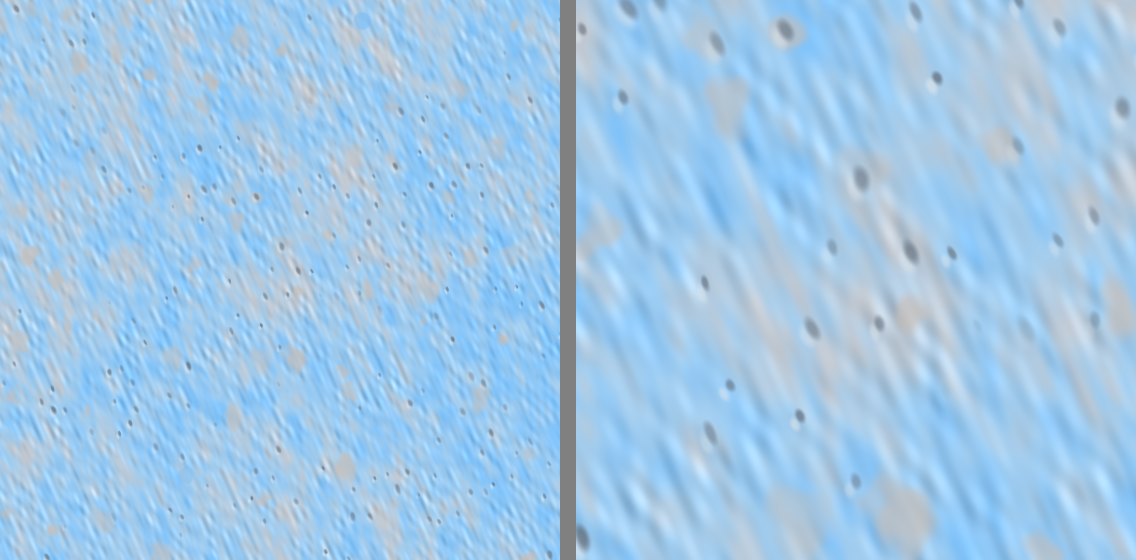
Left, the full canvas; right, a detail of the centre.
Give the GLSL for this texture, as a Shadertoy shader.

```glsl
// Weathered sky-blue paint with slanted grain, beige worn patches and small dark chips.

const vec3 DEEP_BLUE  = vec3(0.51, 0.765, 0.975);
const vec3 SKY_BLUE   = vec3(0.635, 0.80, 0.93);
const vec3 PALE_GREY  = vec3(0.755, 0.785, 0.82);
const vec3 DISC_BLUE  = vec3(0.46, 0.73, 0.96);
const vec3 WORN_BEIGE = vec3(0.78, 0.745, 0.72);
const vec3 CHIP_DARK  = vec3(0.38, 0.42, 0.47);
const vec3 CHIP_LIGHT = vec3(0.88, 0.91, 0.93);
const float GRAIN_LEAN = 0.42;

float hash(vec2 p) {
    return fract(sin(dot(p, vec2(127.1, 311.7))) * 43758.5453);
}

// Smooth value noise in 0..1
float noise(vec2 p) {
    vec2 cell = floor(p);
    vec2 f = fract(p);
    f = f * f * (3.0 - 2.0 * f);
    float low  = mix(hash(cell), hash(cell + vec2(1.0, 0.0)), f.x);
    float high = mix(hash(cell + vec2(0.0, 1.0)), hash(cell + vec2(1.0, 1.0)), f.x);
    return mix(low, high, f.y);
}

float centredNoise(vec2 p, float seed) {
    return noise(p + seed) - 0.5;
}

// x runs across the grain, y along it
vec2 toGrain(vec2 p, float lean) {
    float c = cos(lean), s = sin(lean);
    return vec2(c * p.x + s * p.y, c * p.y - s * p.x);
}

// Soft spots of random size and strength, one candidate per grid cell
float scatter(vec2 p, float cells, float chance, float radius, float soft, float seed) {
    vec2 g = p * cells;
    vec2 home = floor(g);
    float mask = 0.0;
    for (int j = -1; j <= 1; j++) {
        for (int i = -1; i <= 1; i++) {
            vec2 id = home + vec2(float(i), float(j));
            vec2 key = id + seed;
            vec2 centre = id + 0.15 + 0.7 * vec2(hash(key + 3.1), hash(key + 7.7));
            float size = radius * mix(0.45, 1.0, hash(key + 11.3));
            float d = length(g - centre) / cells;
            float spot = 1.0 - smoothstep(size * (1.0 - soft), size * (1.0 + soft), d);
            float strength = mix(0.45, 1.0, hash(key + 17.9));
            mask = max(mask, spot * strength * step(hash(key), chance));
        }
    }
    return mask;
}

vec3 paintColour(float tone) {
    vec3 cool = mix(DEEP_BLUE, SKY_BLUE, clamp(tone * 2.0, 0.0, 1.0));
    return mix(cool, PALE_GREY, clamp(tone * 2.0 - 1.0, 0.0, 1.0));
}

// Blue to grey balance, from broad drifts down to fine streaks
float paintTone(vec2 uv, vec2 q) {
    float tone = 0.43 - 0.14 * (uv.y - 0.5) - 0.10 * (uv.x - 0.5);
    tone += 0.40 * centredNoise(q * vec2(6.0, 4.0), 4.0);
    tone += 0.50 * centredNoise(q * vec2(26.0, 13.0), 19.0);
    tone += 0.58 * centredNoise(q * vec2(58.0, 25.0), 37.0);
    tone += 0.46 * centredNoise(q * vec2(115.0, 46.0), 53.0);
    return tone;
}

// Raised grain lit from one side
float grainRelief(vec2 q) {
    vec2 scale = vec2(125.0, 48.0);
    vec2 shift = vec2(0.004, 0.002);
    float slope = noise(q * scale + 71.0) - noise((q + shift) * scale + 71.0);
    return slope * mix(0.4, 1.5, noise(q * 22.0 + 83.0));
}

void mainImage(out vec4 fragColor, in vec2 fragCoord) {
    vec2 uv = fragCoord / iResolution.y;
    vec2 q = toGrain(uv, GRAIN_LEAN);
    vec2 wobble = vec2(centredNoise(uv * 60.0, 5.0), centredNoise(uv * 60.0, 41.0));

    // Streaked paint
    vec3 colour = paintColour(paintTone(uv, q));
    colour += 0.15 * grainRelief(q);

    // Beige worn patches, slightly tall
    vec2 patchPos = toGrain(uv, 0.15) * vec2(1.0, 0.7) + 0.014 * wobble;
    float worn = scatter(patchPos, 13.0, 0.42, 0.017, 0.45, 23.0);
    colour = mix(colour, WORN_BEIGE, 0.75 * worn);

    // A few bare blue discs
    float disc = scatter(uv + 0.006 * wobble, 5.0, 0.16, 0.021, 0.2, 61.0);
    colour = mix(colour, DISC_BLUE, 0.75 * disc);

    // Dark chips with a bright lip, gathered in loose clusters
    vec2 chipPos = q * vec2(1.0, 0.55) + 0.003 * wobble;
    float cluster = smoothstep(0.25, 0.6, noise(uv * 7.0 + 13.0) + 0.2 * (uv.x - uv.y));
    float lip = scatter(chipPos + vec2(0.005, 0.002), 34.0, 0.34, 0.0042, 0.6, 97.0);
    float chip = scatter(chipPos, 34.0, 0.34, 0.0040, 0.6, 97.0);
    colour = mix(colour, CHIP_LIGHT, 0.6 * lip * cluster);
    colour = mix(colour, CHIP_DARK, 0.75 * chip * cluster);

    fragColor = vec4(clamp(colour, 0.0, 1.0), 1.0);
}
```
